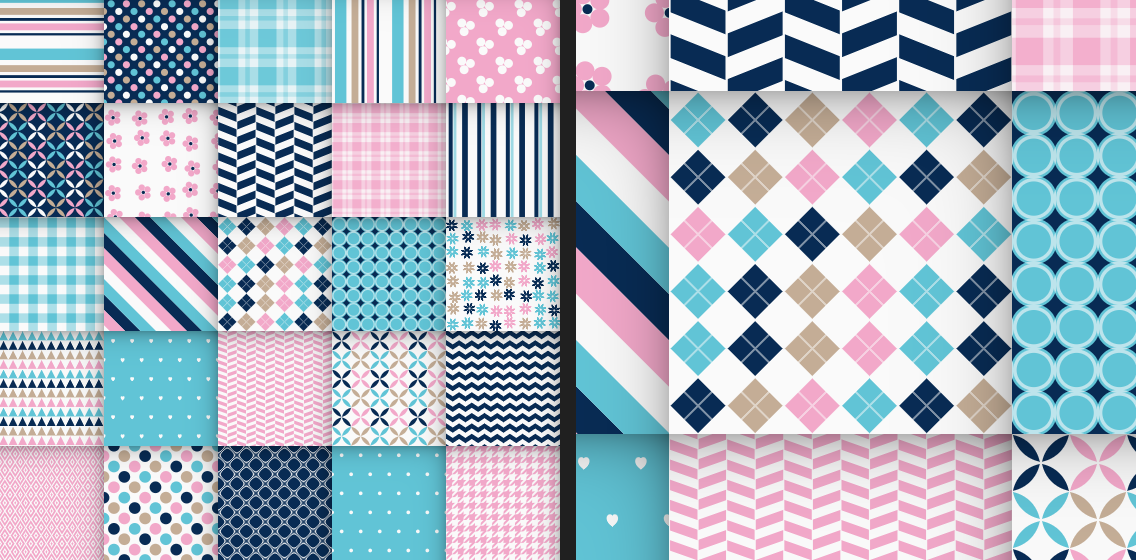
Left, the full canvas; right, a detail of the centre.
A Shadertoy shader for this pattern:

```glsl
// A five by five sheet of fabric swatches: stripes, dots, plaids, florals, zigzags.
// Each is a small periodic formula on its own unit square (y points down),
// filled from one palette, with soft shadows along its top and right.

const vec3 WHITE = vec3(.98), NAVY = vec3(.03, .17, .33), PINK = vec3(.95, .66, .79);
const vec3 TEAL = vec3(.38, .77, .84), TAN = vec3(.77, .68, .59);
float px; // one pixel, in swatch units

float hash(vec2 p) { return fract(sin(dot(p, vec2(127.1, 311.7))) * 43758.5453); }
float fill(float d) { return clamp(.5 - d / px, 0., 1.); }
vec2 diagonal(vec2 p) { return vec2(p.x + p.y, p.x - p.y); }

vec3 dye(float i) {
    i = mod(i, 4.);
    return i < .5 ? NAVY : i < 1.5 ? TAN : i < 2.5 ? PINK : TEAL;
}

// Stripe of half width h, once per unit of t; n units span a swatch
float band(float t, float c, float h, float n) {
    return fill((abs(fract(t - c + .5) - .5) - h) / n);
}

float flower(vec2 p, float petals, float reach, float size, float slim) {
    float a = 6.28318 / petals, t = mod(atan(p.y, p.x), a) - .5 * a;
    return length((length(p) * vec2(cos(t), sin(t)) - vec2(reach, 0)) * vec2(1, slim)) - size;
}

// Four lens petals along the diagonals
float crossPetals(vec2 p) {
    p = abs(p);
    return length(vec2((p.x + p.y) * .707 - .36, abs(p.x - p.y) * .707 + .495)) - .595;
}

float heart(vec2 p, float r) {
    p /= r;
    return r * (length(vec2(p.x, p.y + .6 * sqrt(abs(p.x)) - .3)) - 1.);
}

vec3 ribbons(float t) {
    vec3 c = mix(WHITE, TEAL, band(t, .15, .1, 2.));
    c = mix(c, TAN, band(t, .4, .06, 2.));
    c = mix(c, NAVY, max(band(t, .54, .025, 2.), band(t, .8, .02, 2.)));
    return mix(c, PINK, band(t, .67, .06, 2.));
}

float herringbone(vec2 q, float cols, float rows) {
    float x = q.x * cols, fold = abs(fract(x * .5) * 2. - 1.);
    float s = q.y * rows + .5 * (fold + mod(floor(x), 2.));
    return band(s, 0., .26, rows) * fill((abs(fract(x) - .5) - .48) / cols);
}

vec3 dots(vec2 q, float n, float r, vec3 ground, vec3 first) {
    vec2 p = diagonal(q) * n, id = floor(p);
    float i = mod(id.x + 2. * id.y, 4.);
    return mix(ground, i < .5 ? first : dye(i), fill(length(fract(p) - .5) / (n * 1.414) - r));
}

vec3 plaid(vec2 p, float n, vec3 c) {
    float wide = band(p.x, .3, .24, n) + band(p.y, .3, .24, n);
    float thin = band(p.x, .78, .06, n) + band(p.y, .78, .06, n);
    return mix(WHITE, c, min(.12 + .4 * wide + .25 * thin, 1.));
}

// Small blooms, nudged at random inside their cells
vec3 blooms(vec2 p, float n, bool daisy) {
    vec2 id = floor(p), f = fract(p) - .5 - .25 * (vec2(hash(id), hash(id + 7.)) - .5);
    if (daisy) return mix(WHITE, dye(floor(4. * hash(id + 9.))), fill(max(flower(f, 8., .25, .2, 2.6), .07 - length(f)) / n));
    vec3 c = mix(WHITE, PINK, fill(flower(f, 5., .2, .125, 1.) / n));
    return mix(c, NAVY, fill((length(f) - .065) / n));
}

vec3 swatch(int k, vec2 q) {
    // Most swatches share a grid of six by six cells
    vec2 p = q * 6., id = floor(p), f = fract(p) - .5;
    vec2 s = fract(p + vec2(.5 * mod(id.y, 2.), 0)) - .5;
    float d, e, t = mod(id.x + 2. * id.y, 4.);
    // First row: ribbons, dots, plaid, ribbons, clover
    if (k == 0) return ribbons(q.y * 2.);
    if (k == 1) return dots(q, 7.5, .031, NAVY, WHITE);
    if (k == 2) return plaid(q * 3., 3., TEAL);
    if (k == 3) return ribbons(q.x * 2.);
    if (k == 4) return mix(PINK, WHITE, fill(flower(fract(diagonal(q) * 3.) - .5, 3., .19, .165, 1.) / 4.2));
    // Second row: petal lattice, blossoms, herringbone, plaid, pinstripe
    if (k == 5) return mix(NAVY, t < .5 ? WHITE : dye(t), fill(crossPetals(f) / 6.));
    if (k == 6) return blooms(q * 4.5, 4.5, false);
    if (k == 7) return mix(WHITE, NAVY, herringbone(q, 6., 7.5));
    if (k == 8) return plaid(p, 6., PINK);
    if (k == 9) {
        t = q.x * 4.;
        vec3 c = mix(WHITE, TEAL, .6 * band(t, .3, .05, 4.));
        return mix(c, NAVY, max(band(t, .15, .07, 4.), band(t, .65, .1, 4.)));
    }
    // Third row: gingham, diagonals, argyle, circles, daisies
    if (k == 10) return mix(WHITE, TEAL, .5 * (band(p.x, .3, .25, 6.) + band(p.y, .3, .25, 6.)));
    if (k == 11) {
        t = (q.y - q.x + .34) / .54;
        vec3 c = mix(WHITE, NAVY, band(t, 0., .125, 2.6));
        return mix(mix(c, PINK, band(t, .25, .125, 2.6)), TEAL, band(t, .75, .125, 2.6));
    }
    if (k == 12) {
        vec3 c = dye(id.x + 3. + id.y + floor(mod(id.y, 4.) * .5));
        c = mix(c, WHITE, .5 * fill((abs(abs(f.x) - abs(f.y)) - .025) / 6.));
        return mix(WHITE, c, fill((abs(f.x) + abs(f.y) - .48) / 8.5));
    }
    if (k == 13) {
        f = abs(fract(q * 8.) - .5);
        d = length(f) - .54;
        e = min(length(f - vec2(1, 0)), length(f - vec2(0, 1))) - .54;
        vec3 c = mix(NAVY, TEAL, fill(min(d, e) / 8.));
        return mix(c, WHITE, .6 * max(fill(max(d, e) / 8.), fill((abs(d + .1) - .04) / 8.)));
    }
    if (k == 14) return blooms(q * 8., 8., true);
    // Fourth row: triangles, hearts, herringbone, petals, zigzag
    f = k == 15 ? fract(q * 12.) : f;
    if (k == 15) return mix(WHITE, dye(floor(q.y * 12.) + 3.), fill(max(abs(f.x - .5) - .5 * f.y, f.y - .93) / 12.));
    if (k == 16) return mix(TEAL, WHITE, fill(heart(s, .1) / 6.));
    if (k == 17) return mix(WHITE, PINK, herringbone(q, 12., 17.));
    if (k == 18) return mix(WHITE, dye(mod(id.y, 2.) + 2. * mod(id.x + id.y, 2.)), fill(crossPetals(f) / 6.));
    if (k == 19) return mix(WHITE, NAVY, band(q.y * 11. + .8 * abs(fract(q.x * 9.) - .5), .5, .25, 12.));
    // Fifth row: nested diamonds, dots, ogee hearts, pin dots, houndstooth
    if (k == 20) return mix(PINK, WHITE, band(dot(abs(fract(q * vec2(11, 7)) - .5), vec2(3)), .5, .2, 36.));
    if (k == 21) return dots(q, 5.5, .051, WHITE, NAVY);
    if (k == 22) {
        d = abs(cos(6.28318 * p.x) + cos(6.28318 * p.y));
        return mix(NAVY, WHITE, fill((abs(d - .3) - .15) / 40.));
    }
    if (k == 23) return mix(TEAL, WHITE, fill(length(s) / 6. - .016));
    p = q * 10.;
    return mix(WHITE, PINK, mix(band(p.x, .25, .25, 10.), band(p.y, .25, .25, 10.), band(2. * (p.x + p.y), .25, .25, 28.)));
}

void mainImage(out vec4 fragColor, in vec2 fragCoord) {
    px = 4.9 / iResolution.y;
    vec2 uv = fragCoord / iResolution.xy;
    vec2 g = vec2(uv.x, 1. - uv.y) * 4.9 + vec2(.094, .1), id = floor(g), q = g - id;
    float shade = 1. - .28 * exp(-14. * q.y) - .25 * exp(-14. * (1. - q.x));
    fragColor = vec4(swatch(int(id.y) * 5 + int(id.x), q) * shade, 1);
}
```
